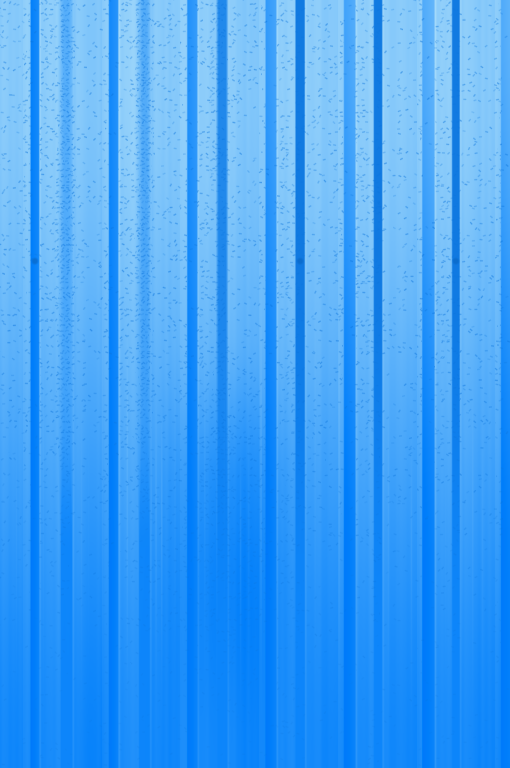
Reproduce this texture procedurally as a Shadertoy shader.

```glsl
const vec3 DEEP = vec3(0.01, 0.50, 0.98);    // tone 0
const vec3 PALE = vec3(0.53, 0.79, 0.98);    // tone 1
const vec3 SHADOW = vec3(0.04, 0.45, 0.86);  // wet grooves, specks and bolts
const float PITCH = 0.1543;                  // rib spacing, in canvas widths
const float FIRST_RIB = 0.0684;
const float RIB_LEAD = 0.15;                 // part of a period left of its rib
const float RIM = 0.0018;                    // half width of a lit fold
const float SPECK_CELL = 0.0105;
const float STREAK_CELL = 0.024;
const float BOLT_HEIGHT = 0.66;

float hash(vec2 p) {
    return fract(sin(dot(p, vec2(127.1, 311.7))) * 43758.5453);
}

float noise1(float x, float seed) {
    float i = floor(x), f = fract(x);
    return mix(hash(vec2(i, seed)), hash(vec2(i + 1.0, seed)), f * f * (3.0 - 2.0 * f));
}

float band(float d, float halfWidth, float soft) {
    return 1.0 - smoothstep(halfWidth - soft, halfWidth + soft, abs(d));
}

// Slanted dashes, one at most per cell of each of two layers
float specks(vec2 p, float density, float soft) {
    float mask = 0.0;
    for (int layer = 0; layer < 2; layer++) {
        float seed = float(layer) * 37.0;
        vec2 q = p / SPECK_CELL + seed * 0.37;
        vec2 id = floor(q);
        vec2 jitter = vec2(hash(id + seed + 1.3), hash(id + seed + 7.9));
        vec2 d = (fract(q) - mix(vec2(0.3), vec2(0.7), jitter)) * SPECK_CELL;
        float a = mix(-1.1, 0.9, hash(id + seed + 4.1));
        d = mat2(cos(a), sin(a), -sin(a), cos(a)) * d;
        float dash = length(d - vec2(clamp(d.x, -0.0016, 0.0016), 0.0));
        float present = step(hash(id + seed), density);
        mask = max(mask, present * band(dash, 0.001, soft) * mix(0.4, 1.0, jitter.x));
    }
    return mask;
}

// Thin light scratches that fade in below a random height
float streaks(float x, float y, float soft) {
    float id = floor(x / STREAK_CELL);
    float center = (id + mix(0.2, 0.8, hash(vec2(id, 2.0)))) * STREAK_CELL;
    float top = mix(0.45, 0.7, hash(vec2(id, 5.0)));
    return band(x - center, 0.0012, soft) * (1.0 - smoothstep(top - 0.2, top, y))
         * smoothstep(0.0, 0.35, y) * hash(vec2(id, 9.0));
}

void mainImage(out vec4 fragColor, in vec2 fragCoord) {
    vec2 p = fragCoord / iResolution.x;
    float y = fragCoord.y / iResolution.y;
    float px = 1.0 / iResolution.x;

    // Period index and signed distances to rib and groove
    float u = (p.x - FIRST_RIB) / PITCH + RIB_LEAD;
    float k = max(floor(u), 0.0);
    float side = clamp(k / 5.0, 0.0, 1.0);
    float rib = (fract(u) - RIB_LEAD) * PITCH;
    float groove = rib - mix(0.062, 0.054, side);
    float ribHalf = mix(0.0085, 0.0120, side);
    float grooveHalf = mix(0.0115, 0.0075, side);
    float wide = smoothstep(0.0, 0.01, groove) + 1.0 - smoothstep(-0.03, -0.01, rib);
    wide = clamp(wide, 0.0, 1.0);

    // Sheet: vertical gradient, darker worn patch, brushed grain
    float tone = mix(0.10, 1.0, smoothstep(-0.02, 0.92, y));
    float patchX = (p.x - 0.45) / 0.12;
    float worn = exp(-patchX * patchX) * (1.0 - smoothstep(0.36, 0.57, y)) * smoothstep(0.0, 0.3, y);
    tone -= 0.25 * worn;
    tone += mix(0.06, 0.04 - 0.9 * max(groove, 0.0), wide);
    tone += 0.08 * (noise1(p.x * 150.0, 3.0) - 0.5) + 0.07 * (noise1(p.x * 45.0, 8.0) - 0.5);
    tone += (0.12 + 0.2 * worn) * streaks(p.x, y, px);

    // Lit folds beside ribs and grooves
    tone += 0.13 * band(rib - ribHalf - RIM, RIM, px);
    tone += 0.10 * band(groove - grooveHalf - RIM, RIM, px);

    // Ribs: paler toward the upper right, darkest at their left fold
    float ribTone = mix(-0.02, mix(0.08, 0.65, side), smoothstep(0.25, 1.0, y));
    ribTone += 0.08 * rib / ribHalf;
    tone = mix(tone, ribTone, band(rib, ribHalf, px));
    vec3 color = mix(DEEP, PALE, tone);

    // Grooves: blurred by spray at the upper left, crisp elsewhere
    float spray = (1.0 - smoothstep(1.0, 2.5, k)) * smoothstep(0.28, 0.5, y);
    float grooveMask = band(groove, grooveHalf, mix(px, 0.009, spray));
    float wet = smoothstep(0.15, 0.7, y) * smoothstep(0.5, 3.0, k);
    vec3 grooveColor = mix(mix(DEEP, PALE, 0.07 + 0.25 * spray), SHADOW, 0.85 * wet);
    color = mix(color, grooveColor, grooveMask * mix(0.95, 0.6, spray));

    // Droplet specks, thick over the blurred grooves
    float density = mix(0.34, 0.17, wide) * mix(0.25, 1.0, smoothstep(0.1, 0.6, y));
    density += 0.6 * spray * band(groove, 0.014, 0.010) + 0.25 * worn;
    density *= 1.0 - 0.8 * band(rib, ribHalf, px);
    float speckFade = mix(0.25, 0.6, smoothstep(0.0, 0.6, y));
    color = mix(color, SHADOW, speckFade * specks(p, density, max(px, 0.0012)));

    // Bolts on the first rib and on alternate crisp grooves
    float onGroove = step(2.5, k) * mod(k, 2.0);
    float boltX = k < 0.5 ? rib : groove;
    float boltY = (y - BOLT_HEIGHT) * iResolution.y / iResolution.x;
    float bolt = band(length(vec2(boltX, boltY)), 0.006, 0.003);
    color = mix(color, SHADOW * 0.9, 0.7 * bolt * max(onGroove, 1.0 - step(0.5, k)));

    fragColor = vec4(clamp(color, 0.0, 1.0), 1.0);
}
```
